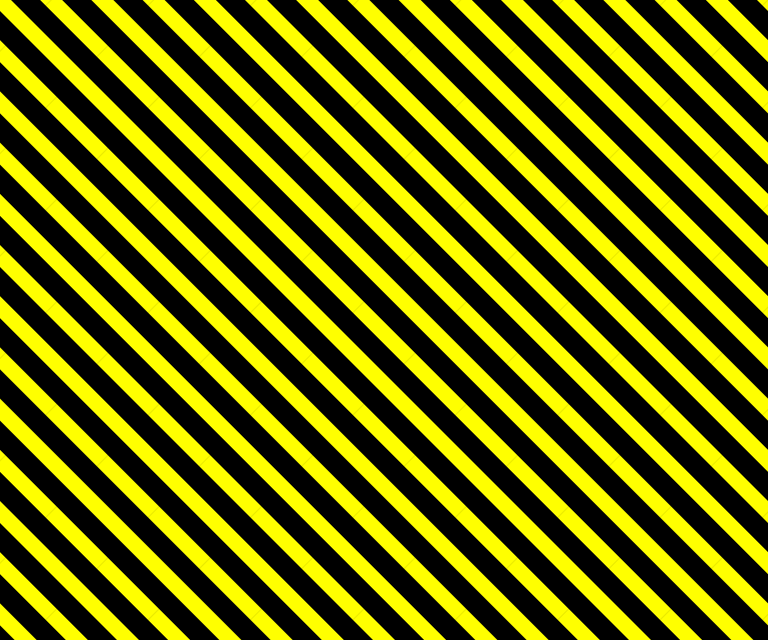
Reproduce this pattern procedurally as a WebGL 2 fragment shader.

```glsl
#version 300 es
precision highp float;
// Diagonal yellow and black hazard stripes with faint seams across them.

uniform vec2 u_resolution;
out vec4 fragColor;

const vec3 BLACK = vec3(0.0);
const vec3 YELLOW = vec3(1.0, 1.0, 0.0);
const float REPEATS_ACROSS = 15.0;
const float STRIPE_SHARE = 0.43;  // yellow part of each period
const float SEAM_WIDTH = 0.03;
const float SEAM_DARKNESS = 0.08;

// Coverage of a band of given width centred on every multiple of period.
float band(float coord, float period, float width, float blur) {
    float dist = abs(coord - period * round(coord / period)) - 0.5 * width;
    return clamp(0.5 - dist / blur, 0.0, 1.0);
}

// Thin cross lines, on every second stripe only.
float seams(float across, float along, float blur) {
    float oddStripe = mod(round(across), 2.0);
    return oddStripe * band(along - 1.0, 2.0, SEAM_WIDTH, blur);
}

void main() {
    // Stripe periods measured from the upper left corner, y downwards.
    float scale = REPEATS_ACROSS / u_resolution.x;
    vec2 p = vec2(gl_FragCoord.x, u_resolution.y - gl_FragCoord.y) * scale;

    // Rotated axes; one pixel spans sqrt(2) of its side along each.
    float across = p.x - p.y;
    float along = p.x + p.y;
    float blur = 1.4142 * scale;

    float stripe = band(across, 1.0, STRIPE_SHARE, blur);
    float shade = 1.0 - SEAM_DARKNESS * seams(across, along, blur);
    fragColor = vec4(mix(BLACK, YELLOW * shade, stripe), 1.0);
}
```
